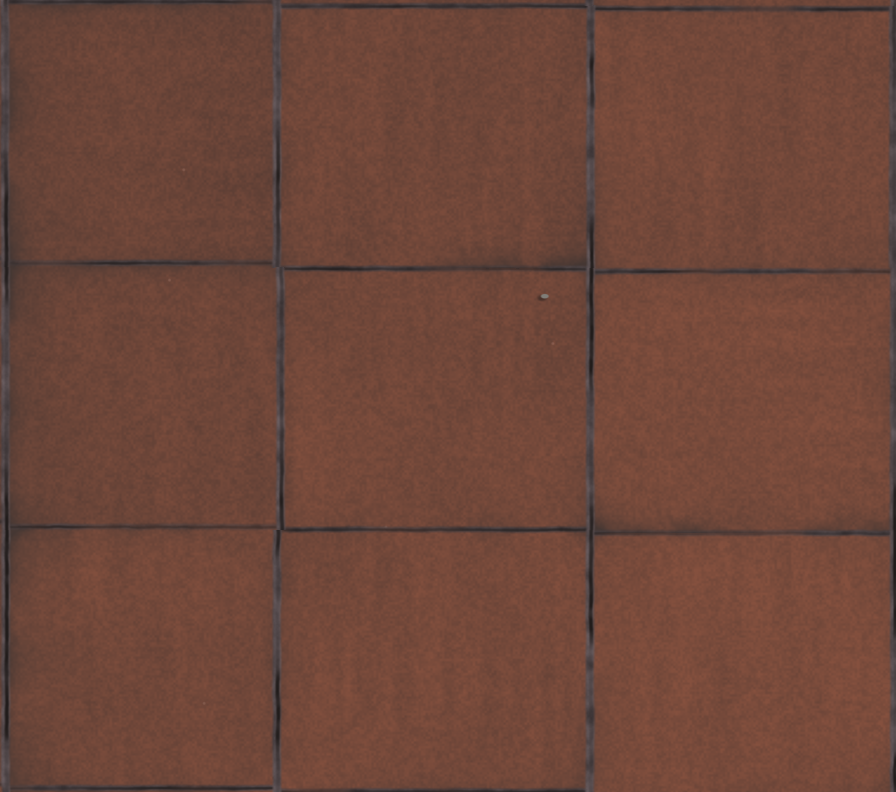
Give the GLSL for this texture, as a Shadertoy shader.

```glsl
#define COL_PITCH 0.33
#define ROW_PITCH 0.331
#define JITTER 0.003
#define JOINT_V 0.0046
#define JOINT_H 0.0030
#define SOOT_REACH 0.012
#define GRAIN 0.36
#define CLAY_LIGHT vec3(0.49, 0.300, 0.235)
#define CLAY_DARK vec3(0.335, 0.230, 0.198)
#define MORTAR vec3(0.37, 0.325, 0.335)
#define SOOT vec3(0.24, 0.205, 0.195)
#define GAP vec3(0.13, 0.11, 0.105)

float hash(vec2 p) {
    vec3 q = fract(p.xyx * 0.1031);
    q += dot(q, q.yzx + 33.33);
    return fract((q.x + q.y) * q.z);
}

float noise(vec2 p) {
    vec2 i = floor(p), f = fract(p);
    f = f * f * (3.0 - 2.0 * f);
    return mix(mix(hash(i), hash(i + vec2(1, 0)), f.x),
               mix(hash(i + vec2(0, 1)), hash(i + vec2(1, 1)), f.x), f.y);
}

float fbm(vec2 p) {
    float sum = 0.0, amp = 0.5;
    for (int i = 0; i < 4; i++) {
        sum += amp * noise(p);
        p = p * 2.03 + 17.0;
        amp *= 0.5;
    }
    return sum;
}

// Joint positions: hand-laid columns, the first one narrower
float jointX(float i, float band) {
    float squeeze = 0.03 * exp(-2.0 * (i - 1.2) * (i - 1.2));
    float bulge = 0.005 * (1.0 - min(abs(band - 1.0), 1.0)) * (1.0 - min(abs(i - 1.0), 1.0));
    return 0.007 + COL_PITCH * i - squeeze + bulge + JITTER * (hash(vec2(i, band) + 5.0) - 0.5);
}

float jointY(float j, float col) {
    return ROW_PITCH * j + 0.005 * (1.0 - col) + JITTER * (hash(vec2(col, j) + 31.0) - 0.5);
}

void mainImage(out vec4 fragColor, in vec2 fragCoord) {
    vec2 uv = fragCoord / iResolution.xy;
    vec2 p = fragCoord / iResolution.x;
    float aspect = iResolution.y / iResolution.x;
    float soft = max(1.0 / iResolution.x, 0.0020);

    // Find the tile and the distance to each of its sides
    vec2 bent = uv + 0.0022 * (vec2(fbm(p * 45.0), fbm(p * 45.0 + 70.0)) - 0.47);
    float band = floor(bent.y / ROW_PITCH);
    float col = -1.0, row = -1.0;
    for (float i = 0.0; i < 4.0; i++) col += step(jointX(i, band), bent.x);
    for (float j = 0.0; j < 4.0; j++) row += step(jointY(j, col), bent.y);
    vec2 tile = vec2(col, row);
    float left = bent.x - jointX(col, band);
    float right = jointX(col + 1.0, band) - bent.x;
    float bottom = (bent.y - jointY(row, col)) * aspect;
    float top = (jointY(row + 1.0, col) - bent.y) * aspect;

    // Clay tone: tile variation, clouds, brushed streaks and fine grain
    float across = step(abs(col + 2.0 * row - 4.0), 0.5);
    vec2 brush = mix(vec2(90.0, 8.0), vec2(8.0, 90.0), across);
    float tone = 0.74 + 0.11 * (col - 1.0) - 0.08 * (row - 1.0);
    tone += 0.28 * (fbm(p * 8.0 + tile * 9.0) - 0.47);
    tone += 0.34 * (noise(p * brush + tile * 13.0) - 0.5) * noise(p * 9.0 + 40.0);
    tone += GRAIN * (noise(p * 380.0) - 0.5) + 0.7 * GRAIN * (noise(p * 170.0 + 8.0) - 0.5);
    vec3 color = mix(CLAY_DARK, CLAY_LIGHT, clamp(tone, -0.1, 1.2));

    // Soot creeping in from the sides, wider in the left column
    float firstCol = 1.0 - step(0.5, abs(col));
    float sootyFoot = 1.0 - step(0.5, abs(col + row - 3.0));
    float footSide = mix(1.0, smoothstep(0.45, 0.64, uv.x), 1.0 - step(0.5, abs(col - 1.0)));
    vec4 weight = vec4(0.4 + 0.1 * firstCol, 0.3, 0.25 + 0.9 * sootyFoot * footSide, 0.25 + 0.4 * firstCol);
    vec4 sides = max(vec4(left, right, bottom, top), 0.0);
    float soot = dot(weight, exp(-sides / SOOT_REACH)) * smoothstep(0.2, 0.7, fbm(p * 20.0 + 3.0));
    soot += 0.65 * firstCol * exp(-max(left, 0.0) / 0.045) * fbm(p * 14.0 + 60.0);
    color = mix(color, SOOT, clamp(soot, 0.0, 0.85));

    // Very sparse faint specks
    vec2 speckCell = floor(p * 45.0);
    vec2 speckAt = 0.2 + 0.6 * vec2(hash(speckCell + 3.0), hash(speckCell + 7.0));
    float speck = length(fract(p * 45.0) - speckAt) / 45.0;
    float rare = step(0.995, hash(speckCell + 91.0));
    color += 0.07 * rare * (1.0 - smoothstep(0.0005, 0.0005 + soft, speck));

    // One small chip with its shadow
    vec2 chip = (uv - vec2(0.608, 0.626)) * vec2(1.0, aspect);
    float shadow = length((chip + vec2(0.003, 0.002)) * vec2(0.8, 1.2));
    color = mix(color, GAP, 0.5 * (1.0 - smoothstep(0.002, 0.006, shadow)));
    color = mix(color, vec3(0.50, 0.49, 0.47), 1.0 - smoothstep(0.002, 0.002 + soft, length(chip * vec2(0.7, 1.2))));

    // Joints: rough mortar that fades in and out, with a thin broken seam
    float fromV = left < right ? left : -right;
    float fromH = bottom < top ? bottom : -top;
    float seam = col + step(right, left);
    float seamH = row + step(top, bottom);
    float maskV = 1.0 - smoothstep(-soft, soft, abs(fromV) - JOINT_V);
    float maskH = 1.0 - smoothstep(-soft, soft, abs(fromH) - JOINT_H);
    maskH *= 0.6 + 0.4 * smoothstep(0.25, 0.6, noise(vec2(p.x * 14.0, seamH * 5.0)));
    vec3 mortar = MORTAR * (0.6 + 0.65 * fbm(p * 70.0));
    float openV = 0.2 + 0.8 * smoothstep(0.5, 0.72, noise(vec2(seam * 7.3, p.y * 10.0)));
    float openH = 0.15 + 0.65 * noise(vec2(p.x * 16.0, seamH * 3.0 + 4.0));
    openV *= 0.65 + 0.6 * noise(p * 80.0);
    float gapV = min(openV, 1.0) * (1.0 - smoothstep(0.0004, 0.0036, abs(fromV - 0.0012)));
    float gapH = openH * (1.0 - smoothstep(0.0002, 0.0026, abs(fromH + 0.0005)));
    color = mix(color, mix(mortar * 0.8, GAP, gapH), maskH);
    color = mix(color, mix(mortar, GAP, gapV), maskV);

    fragColor = vec4(clamp(color, 0.0, 1.0), 1.0);
}
```
